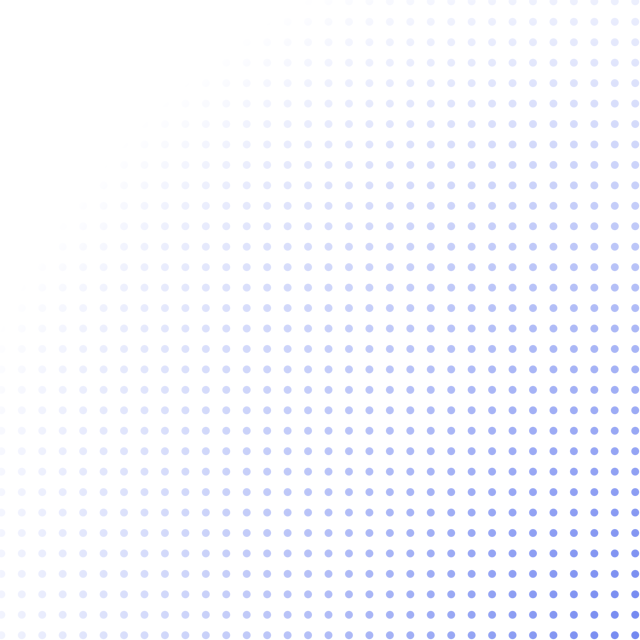
Give the GLSL for this background, as a three.js fragment shader.

```glsl
// Periwinkle dot grid on white, fading radially from the lower right corner.
varying vec2 vUv;

const vec3 PAPER = vec3(1.0);
const vec3 PERIWINKLE = vec3(0.43, 0.515, 0.94);

const float SPACING = 0.03195;
const float DOT_RADIUS = 0.0061;
const vec2 FIRST_DOT = vec2(0.0021, 0.9979);
const vec2 GLOW_CENTER = vec2(1.04, 0.0);
const float GLOW_RADIUS = 1.15;

// Signed distance to the nearest dot of a square grid
float dotGridDistance(vec2 p, vec2 origin, float spacing, float radius) {
  vec2 cell = mod(p - origin + 0.5 * spacing, spacing) - 0.5 * spacing;
  return length(cell) - radius;
}

// Coverage of a shape with a soft edge of the given width
float fillShape(float dist, float edge) {
  return 1.0 - smoothstep(-edge, edge, dist);
}

// Linear falloff from 1 at the center to 0 at the radius
float radialFade(vec2 p, vec2 center, float radius) {
  return clamp(1.0 - distance(p, center) / radius, 0.0, 1.0);
}

void main() {
  float edge = 0.75 * fwidth(vUv.x);
  float dist = dotGridDistance(vUv, FIRST_DOT, SPACING, DOT_RADIUS);
  float strength = radialFade(vUv, GLOW_CENTER, GLOW_RADIUS);

  vec3 color = mix(PAPER, PERIWINKLE, fillShape(dist, edge) * strength);
  gl_FragColor = vec4(color, 1.0);
}
```
